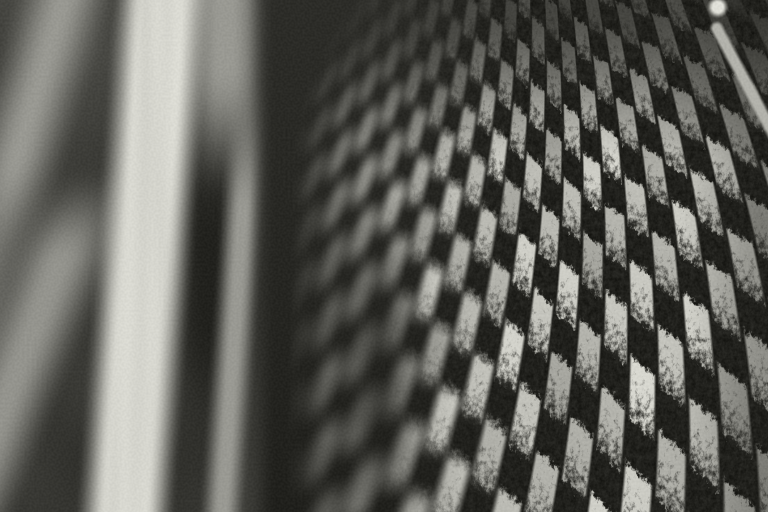
A Shadertoy shader for this texture:

```glsl
const float SHADOW = 0.125;        // dark strands
const float HIGHLIGHT = 0.86;      // pale strands in focus
const float BLURRED_LIGHT = 0.58;  // pale strands out of focus
const float PHASE_STEP = 0.33;     // vertical shift from column to column
const float CELL_SLANT = 0.20;
const float ROW_DENSITY = 10.0;
const float GRAIN = 0.035;
const vec2 FOCUS = vec2(0.66, 1.08);
const vec2 FABRIC_EDGE = vec2(0.48, 0.54);

float hash(vec2 p) {
    return fract(sin(dot(p, vec2(127.1, 311.7))) * 43758.55);
}

vec2 gradient(vec2 cell) {
    float angle = 6.2832 * hash(cell);
    return vec2(cos(angle), sin(angle));
}

float gradientNoise(vec2 p) {
    vec2 i = floor(p), f = fract(p);
    vec2 w = f * f * f * (f * (f * 6.0 - 15.0) + 10.0);
    float a = dot(gradient(i), f);
    float b = dot(gradient(i + vec2(1, 0)), f - vec2(1, 0));
    float c = dot(gradient(i + vec2(0, 1)), f - vec2(0, 1));
    float d = dot(gradient(i + vec2(1, 1)), f - vec2(1, 1));
    return mix(mix(a, b, w.x), mix(c, d, w.x), w.y);
}

float fbm(vec2 p) {
    float sum = 0.0, amp = 1.0;
    for (int k = 0; k < 3; k++) {
        sum += amp * gradientNoise(p);
        p = p * 2.03 + 7.1;
        amp *= 0.6;
    }
    return sum;
}

float band(float d, float halfWidth, float soft) {
    return 1.0 - smoothstep(halfWidth - soft, halfWidth + soft, abs(d));
}

float segmentDistance(vec2 p, vec2 a, vec2 b) {
    vec2 ab = b - a;
    return length(p - a - ab * clamp(dot(p - a, ab) / dot(ab, ab), 0.0, 1.0));
}

// Defocused bars; y runs downward
float backdrop(vec2 p) {
    float tone = mix(0.27, 0.21, p.y) + 0.05 * gradientNoise(p * 5.0);
    float upper = band(p.x - 0.125 + 0.30 * p.y, 0.055, 0.055);
    tone = mix(tone, 0.60, upper * (1.0 - 0.4 * smoothstep(0.3, 0.5, p.y)));
    float lower = band(p.x - 0.155 + 0.386 * (p.y - 0.41), 0.060, 0.055);
    tone = mix(tone, 0.58, lower * smoothstep(0.32, 0.52, p.y));
    float gap = band(p.x - 0.41, 0.05, 0.04) * band(p.y - 0.55, 0.24, 0.18);
    tone = mix(tone, 0.13, gap);
    float patchLight = band(p.x - 0.44, 0.055, 0.045);
    tone = mix(tone, 0.60, patchLight * (1.0 - smoothstep(0.12, 0.40, p.y)));
    float strip = band(p.x - 0.475 + 0.068 * (p.y - 0.4), 0.027, 0.022);
    tone = mix(tone, 0.60, strip * smoothstep(0.15, 0.42, p.y));
    float bar = band(p.x - 0.318 + 0.073 * p.y, 0.070, 0.032);
    return mix(tone, 0.84 + 0.05 * gradientNoise(p * vec2(30.0, 2.0)), bar);
}

// Continuous column index of the curved, fanning strands
float columnIndex(vec2 p) {
    float bend = p.y - 0.449;
    float offset = p.x - 1.158 + 0.148 * bend * bend;
    float spacing = 0.0264 + 0.036 * p.y;
    float q = offset / spacing;
    const float spread = 0.00078;
    float right = (sqrt(spacing * spacing + 4.0 * spread * max(offset, 0.0)) - spacing) / (2.0 * spread);
    return offset > 0.0 ? right : q * (1.0 - 0.0045 * q);
}

float fabric(vec2 p) {
    float blur = 1.0 - smoothstep(FOCUS.x, FOCUS.y, p.x);
    float sharp = 1.0 - blur;
    float column = columnIndex(p);
    float grit = fbm(p * vec2(95.0, 70.0));
    float row = ROW_DENSITY * log((1.172 + p.y) / 1.699);
    row /= 1.0 + 0.03 * max(column, 0.0);

    // Neighbouring columns overlap where focus is soft
    float light = 0.0;
    for (int k = -1; k <= 1; k++) {
        float id = floor(column + 0.5) + float(k);
        float across = column - id;
        float along = row + 0.06 + PHASE_STEP * id - CELL_SLANT * across * sharp;
        float cellId = floor(along + 0.5);
        float f = along - cellId + 0.07 * grit * sharp;
        float cell = band(across, 0.43, mix(0.06, 0.40, blur)) * band(f, 0.29, mix(0.035, 0.19, blur));
        float wear = 1.0 - sharp * smoothstep(0.0, 0.7, f + 0.35 * grit + 0.1);
        light += cell * wear * mix(0.72, 1.0, hash(vec2(id, cellId)));
    }
    float level = mix(BLURRED_LIGHT, HIGHLIGHT, smoothstep(0.68, 0.95, p.x));
    level *= mix(0.36, 1.0, smoothstep(0.0, 0.36, p.y));
    level *= 1.0 - 0.30 * smoothstep(1.30, 1.50, p.x);
    level *= smoothstep(0.48, 0.74, p.x);
    float valley = band(p.x - 0.74, 0.06, 0.05) * band(p.y - 0.72, 0.22, 0.16);
    float base = SHADOW + 0.05 * blur * (1.0 - p.y) + 0.05 * grit * sharp;
    return mix(base, max(level, base), min(light, 1.0) * (1.0 - 0.6 * valley));
}

void mainImage(out vec4 fragColor, in vec2 fragCoord) {
    vec2 p = fragCoord / iResolution.y;
    p.y = 1.0 - p.y;
    float tone = mix(backdrop(p), fabric(p), smoothstep(FABRIC_EDGE.x, FABRIC_EDGE.y, p.x));

    // Loose bright strand at the upper right
    float strand = segmentDistance(p, vec2(1.40, 0.055), vec2(1.515, 0.27));
    tone = mix(tone, 0.70, band(strand, 0.011, 0.005));
    tone = mix(tone, 0.88, band(length(p - vec2(1.402, 0.014)), 0.016, 0.007));

    tone = clamp(tone + GRAIN * gradientNoise(p * 210.0), 0.0, 1.0);
    fragColor = vec4(tone, tone, max(tone * 0.98 - 0.013, 0.0), 1.0);
}
```
